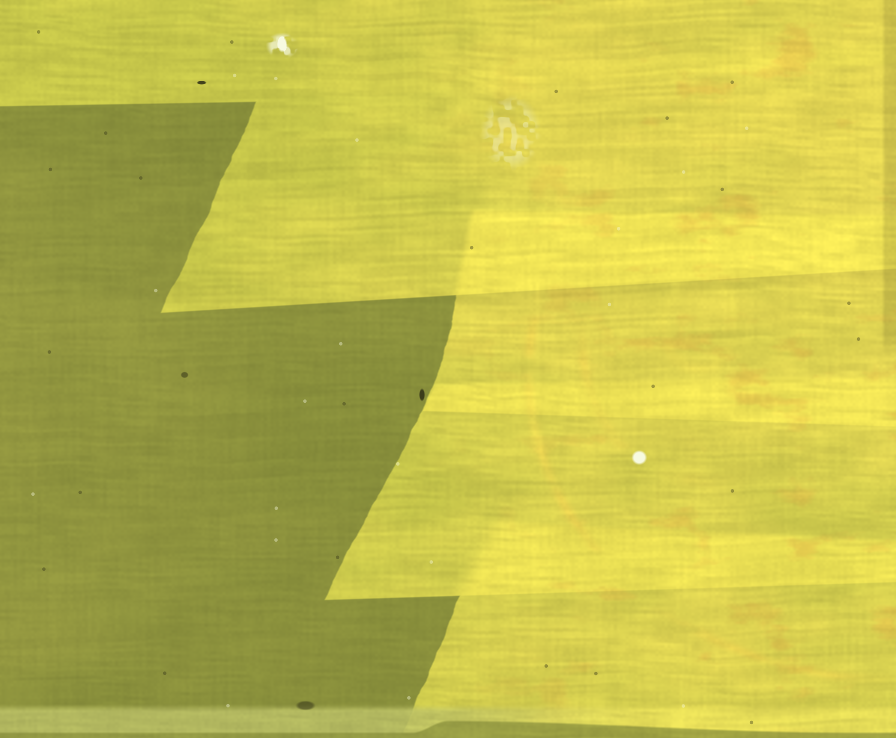
This texture is drawn by a WebGL 2 fragment shader. Its source:

```glsl
#version 300 es
precision highp float;
// Overlapping translucent yellow sheets with torn left ends on olive cloth.
// Seams are sloped lines, tears are bowed noisy lines, overlaps add light;
// ring stains, woven fibres and specks finish the surface.
#define FIBRE 0.085
#define WEAVE 0.03
#define MOTTLE 0.07
#define TEAR_ROUGH 0.007
#define STAIN 0.32
#define SPECK_GRID 14.0
#define SPECK_CHANCE 0.2

uniform vec2 u_resolution;
out vec4 fragColor;

const vec3 OLIVE = vec3(0.53, 0.555, 0.23), WORN = vec3(0.58, 0.595, 0.25);
const vec3 LIME = vec3(0.775, 0.775, 0.29), YELLOW = vec3(0.9, 0.845, 0.33);
const vec3 BRIGHT = vec3(0.96, 0.91, 0.34), PALE = vec3(0.73, 0.75, 0.4);
const vec3 RUST = vec3(0.86, 0.64, 0.26), CHIP = vec3(0.97, 0.98, 0.88);
const vec3 SOOT = vec3(0.2, 0.2, 0.09);

float hash(vec2 p) {
  p = fract(p * vec2(0.1031, 0.1137));
  p += dot(p, p.yx + 33.33);
  return fract((p.x + p.y) * p.x * 7.13);
}
float noise(vec2 p) {
  vec2 i = floor(p), f = fract(p);
  f *= f * (3.0 - 2.0 * f);
  return mix(mix(hash(i), hash(i + vec2(1, 0)), f.x),
             mix(hash(i + vec2(0, 1)), hash(i + vec2(1, 1)), f.x), f.y);
}
float fbm(vec2 p) {
  float sum = 0.0, amp = 0.5;
  for (int i = 0; i < 4; i++, amp *= 0.5, p = p * 2.03 + 17.0) sum += amp * noise(p);
  return sum;
}
// 1 where d is positive, softened over width w
float side(float d, float w) { return smoothstep(-w, w, d); }
// x of a torn edge running from a down to b, bowed near its top
float tear(float y, vec2 a, vec2 b, float bow) {
  float t = (a.y - y) / (a.y - b.y), u = clamp(t, 0.0, 1.0);
  float rough = fbm(vec2(y * 38.0, a.x * 50.0)) - 0.47;
  return mix(a.x, b.x, t) + bow * 6.75 * u * (1.0 - u) * (1.0 - u) + TEAR_ROUGH * rough;
}
float ring(vec2 p, vec2 centre, vec2 radii) {
  float d = (length((p - centre) / radii) - 1.0) * min(radii.x, radii.y) / 0.006;
  return exp(-d * d);
}
float blob(vec2 p, vec2 centre, vec2 radii) {
  return 1.0 - smoothstep(0.7, 1.2, length((p - centre) / radii));
}

void main() {
  vec2 p = gl_FragCoord.xy / u_resolution;
  float aa = max(1.0 / u_resolution.y, 0.0012);
  float cloud = fbm(p * vec2(5, 7)), patchy = fbm(p * vec2(14, 26) + 40.0);

  // Height above each seam
  float top = p.y - 0.856 - 0.021 * p.x - 0.05 * max(p.x - 0.284, 0.0);
  float mid = p.y - 0.576 - 0.073 * (p.x - 0.18);
  float low = p.y - 0.187 - 0.038 * (p.x - 0.363);
  float aboveMid = side(mid, aa), aboveLow = side(low, aa);

  // Cloth left bare by three torn sheets
  float bareTop = side(tear(p.y, vec2(0.284, 0.862), vec2(0.18, 0.576), 0.003) - p.x, aa);
  float bareMid = side(tear(p.y, vec2(0.508, 0.601), vec2(0.363, 0.187), 0.018) - p.x, aa);
  float bareLow = side(tear(p.y, vec2(0.512, 0.19), vec2(0.456, 0.025), 0.001) - p.x, aa);
  float bare = mix(bareLow, mix(bareMid, bareTop, aboveMid), aboveLow) * side(-top, aa);

  // Sheet colour, warmer to the upper right
  float warm = smoothstep(0.15, 0.85, p.x) * mix(0.5, 1.0, smoothstep(0.3, 0.72, p.y));
  warm += 0.9 * (cloud - 0.47) + 0.5 * (patchy - 0.47);
  vec3 sheet = mix(LIME, YELLOW, clamp(warm, 0.0, 1.0));

  // Bright overlaps and a thin seam shade
  float lapA = side(0.723 - 0.015 * p.x - p.y, 0.004) * aboveMid
             * side(p.x - 0.508 - 0.17 * (p.y - 0.601), 0.006);
  float lapB = side(0.467 + 0.023 * p.x - p.y, 0.006) * side(p.y - 0.462 + 0.04 * p.x, aa)
             * side(p.x - 0.471 - 0.4 * (p.y - 0.443), 0.003);
  float lapC = side(0.325 - 0.058 * p.x - p.y, 0.005) * aboveLow
             * side(p.x - 0.512 - 0.4 * (p.y - 0.19), 0.016);
  float lapTop = side(top, 0.004) * side(0.028 - top, 0.012) * smoothstep(0.25, 0.9, p.x);
  float lap = 0.88 * lapA + 0.68 * (lapB + lapC) + 0.45 * lapTop;
  sheet = mix(sheet, BRIGHT, min(lap, 1.0));
  sheet *= 1.0 - 0.05 * side(-mid, aa) * side(mid + 0.012, 0.008);

  // Ring stains, reddish patches, shaded right margin
  float stain = ring(p, vec2(1, 0.494), vec2(0.41, 0.415)) * side(0.64 - p.y, 0.05);
  stain += 0.7 * ring(p, vec2(0.78, 0.54), vec2(0.13, 0.19)) * side(0.78 - p.x, 0.05);
  stain += 0.5 * ring(p, vec2(0.78, 0.565), vec2(0.04, 0.065));
  stain += 0.5 * ring(p, vec2(0.73, 0.935), vec2(0.04, 0.05));
  stain *= 2.0 * STAIN * smoothstep(0.25, 0.65, patchy);
  sheet = mix(sheet, mix(BRIGHT, RUST, 0.35 * smoothstep(0.4, 0.6, cloud)), min(stain, 1.0));
  float rust = smoothstep(0.56, 0.75, fbm(p * vec2(18, 30) + 9.0)) * smoothstep(0.4, 0.8, p.x);
  sheet = mix(sheet, RUST, STAIN * rust);
  sheet *= 1.0 - 0.12 * side(p.x - 0.986, 0.003) * side(p.y - 0.53, 0.02);
  vec3 cloth = mix(OLIVE, WORN, clamp(2.0 * cloud - 0.19 - 1.8 * p.x, 0.0, 1.0));
  vec3 col = mix(sheet, cloth, bare);

  // Pale foot strip with a dark rim
  vec3 strip = mix(PALE, BRIGHT, 0.8 * smoothstep(0.42, 0.75, p.x));
  col = mix(col, strip, 0.85 * side(0.041 - p.y, 0.006));
  float rim = 0.007 + 0.016 * smoothstep(0.46, 0.5, p.x) * (1.0 - smoothstep(0.5, 0.95, p.x));
  col = mix(col, OLIVE, 0.75 * side(rim - p.y, 0.002));

  // Fibres, weave and mottling
  float fibre = noise(p * vec2(22, 210) + 6.0 * cloud) - 0.5;
  float weave = noise(p * vec2(230, 18)) + noise(p * vec2(300, 250)) - 1.0;
  col *= 1.0 + (FIBRE * fibre + MOTTLE * (patchy - 0.47)) * (1.0 - 0.3 * bare) + WEAVE * weave;

  // Scattered specks, then larger chips and marks
  vec2 cell = floor(p * SPECK_GRID);
  vec2 spot = (cell + 0.2 + 0.6 * vec2(hash(cell + 3.0), hash(cell + 71.0))) / SPECK_GRID;
  float speck = blob(p, spot, vec2(0.002, 0.0025)) * step(hash(cell + 29.0), SPECK_CHANCE);
  col = mix(col, hash(cell + 53.0) > 0.6 ? CHIP : SOOT, 0.4 * speck);
  float scuff = blob(p, vec2(0.315, 0.938), vec2(0.016)) + 0.5 * blob(p, vec2(0.57, 0.82), vec2(0.03, 0.045));
  scuff *= smoothstep(0.42, 0.68, noise(p * vec2(150, 130)));
  float chip = blob(p, vec2(0.7135, 0.38), vec2(0.0078, 0.009)) + blob(p, vec2(0.315, 0.94), vec2(0.005, 0.01));
  col = mix(col, CHIP, min(chip + 0.7 * scuff, 1.0));
  float mark = blob(p, vec2(0.471, 0.465), vec2(0.003, 0.008)) + blob(p, vec2(0.225, 0.888), vec2(0.005, 0.0025));
  mark += 0.6 * (blob(p, vec2(0.206, 0.492), vec2(0.004)) + blob(p, vec2(0.341, 0.044), vec2(0.01, 0.006)));
  fragColor = vec4(mix(col, SOOT, 0.9 * mark), 1);
}
```
